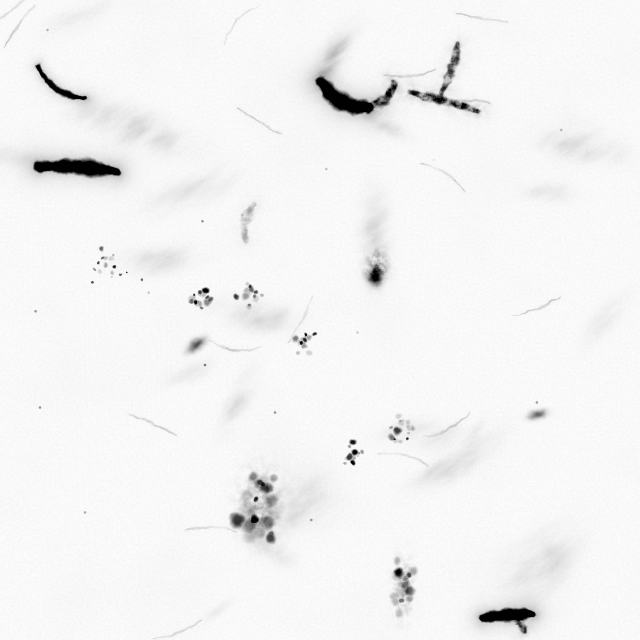
Write a three.js fragment shader that draws this texture.

```glsl
// Stained cells: dark bent bodies, speckle clusters and faint wisps on pale grainy ground.
varying vec2 vUv;

float hash(vec2 p) {
  return fract(sin(dot(p, vec2(127.1, 311.7))) * 43758.5);
}

vec2 hash2(vec2 p) {
  return vec2(hash(p), hash(p + 37.3));
}

float cornerSlope(vec2 cell, vec2 offset) {
  float angle = 6.2832 * hash(cell);
  return dot(vec2(cos(angle), sin(angle)), offset);
}

float gradientNoise(vec2 p) {
  vec2 i = floor(p), f = fract(p);
  vec2 u = f * f * f * (f * (f * 6.0 - 15.0) + 10.0);
  vec2 e = vec2(1.0, 0.0);
  float low = mix(cornerSlope(i, f), cornerSlope(i + e.xy, f - e.xy), u.x);
  float high = mix(cornerSlope(i + e.yx, f - e.yx), cornerSlope(i + e.xx, f - e.xx), u.x);
  return mix(low, high, u.y);
}

float fbm(vec2 p) {
  float sum = 0.0, gain = 0.6;
  for (int i = 0; i < 4; i++) {
    sum += gain * gradientNoise(p);
    p = p * 2.03 + 17.1;
    gain *= 0.5;
  }
  return sum;
}

vec2 rotate(vec2 p, float angle) {
  float c = cos(angle), s = sin(angle);
  return vec2(c * p.x + s * p.y, c * p.y - s * p.x);
}

// Soft oval cloud; size holds its half length and half width.
float smear(vec2 p, vec2 centre, vec2 size, float angle) {
  vec2 q = rotate(p - centre, angle) / size;
  return exp(-dot(q, q));
}

// Bent tapering body with a dark core and a diffuse halo.
float strand(vec2 p, vec2 a, vec2 b, float bend, float width) {
  float len = length(b - a);
  vec2 dir = (b - a) / len;
  vec2 q = vec2(dot(p - a, dir), dot(p - a, vec2(-dir.y, dir.x)));
  float t = clamp(q.x / len, 0.0, 1.0);
  float d = length(q - vec2(t * len, bend * 4.0 * t * (1.0 - t)));
  float w = width * (0.55 + 0.45 * sin(3.14 * t) + 0.5 * gradientNoise(vec2(t * 4.0, a.x * 70.0)));
  return 1.0 - smoothstep(0.5 * w, 1.35 * w, d) + 0.4 * exp(-d / width);
}

// Random dots of mixed darkness gathered around a centre.
float cluster(vec2 p, vec2 centre, vec2 spread, float dotRadius, float seed) {
  float ink = 0.0;
  for (int i = 0; i < 16; i++) {
    vec2 key = vec2(float(i), seed);
    vec2 offset = (hash2(key) + hash2(key + 5.7) - 1.0) * spread;
    float r = dotRadius * (0.5 + 0.8 * hash(key + 11.3));
    float depth = mix(0.15, 1.1, pow(hash(key + 23.9), 2.0));
    ink = max(ink, depth * (1.0 - smoothstep(0.4 * r, 1.5 * r, length(p - centre - offset))));
  }
  return ink;
}

void main() {
  vec2 p = vUv + 0.005 * vec2(fbm(vUv * 55.0), fbm(vUv * 55.0 + 9.0));
  float mottle = smoothstep(-0.35, 0.4, fbm(vUv * 75.0));
  float wisp = smoothstep(-0.4, 0.5, fbm(rotate(vUv, 0.6) * vec2(11.0, 32.0)));

  // Dark bodies
  float ink = strand(p, vec2(0.06, 0.74), vec2(0.182, 0.732), 0.003, 0.012);
  ink += strand(p, vec2(0.502, 0.872), vec2(0.575, 0.832), -0.012, 0.014);
  ink += strand(p, vec2(0.755, 0.034), vec2(0.832, 0.04), 0.002, 0.01);
  ink += 0.8 * strand(p, vec2(0.06, 0.896), vec2(0.133, 0.846), -0.012, 0.006);

  // Greyer branches
  float branches = strand(p, vec2(0.58, 0.834), vec2(0.615, 0.87), -0.008, 0.009);
  branches += strand(p, vec2(0.64, 0.856), vec2(0.75, 0.826), 0.001, 0.007);
  branches += 0.8 * strand(p, vec2(0.69, 0.855), vec2(0.716, 0.93), -0.003, 0.007);
  branches += 0.8 * strand(p, vec2(0.81, 0.035), vec2(0.818, 0.016), 0.0, 0.008);
  branches += 0.3 * strand(p, vec2(0.396, 0.68), vec2(0.384, 0.625), -0.006, 0.008);
  ink += branches * (0.2 + 0.65 * mottle);

  // Compact cells with plumes
  ink += 1.1 * smear(p, vec2(0.586, 0.567), vec2(0.009, 0.011), 0.0);
  ink += 0.6 * mottle * smear(p, vec2(0.589, 0.583), vec2(0.016, 0.022), 0.0);
  ink += 0.7 * smear(p, vec2(0.307, 0.461), vec2(0.014, 0.007), 0.6);
  ink += 0.6 * smear(p, vec2(0.84, 0.352), vec2(0.013, 0.006), 0.2);

  // Speckle clusters
  ink += cluster(p, vec2(0.17, 0.59), vec2(0.09, 0.04), 0.003, 1.0);
  ink += cluster(p, vec2(0.41, 0.242), vec2(0.03, 0.03), 0.007, 2.0);
  ink += cluster(p, vec2(0.403, 0.182), vec2(0.036, 0.03), 0.009, 3.0);
  ink += cluster(p, vec2(0.63, 0.08), vec2(0.02, 0.05), 0.007, 4.0);
  for (int i = 0; i < 5; i++) {
    vec2 key = vec2(float(i), 71.0);
    vec2 centre = vec2(0.31 + 0.08 * float(i), 0.2 + 0.35 * hash(key));
    ink += cluster(p, centre, vec2(0.025), 0.004, 10.0 + float(i));
  }
  ink += 0.3 * mottle * smear(p, vec2(0.406, 0.21), vec2(0.03, 0.05), 0.0);
  ink += 0.3 * mottle * smear(p, vec2(0.63, 0.08), vec2(0.014, 0.04), 0.0);

  // Broad smudges
  float haze = 0.16 * smear(p, vec2(0.21, 0.8), vec2(0.09, 0.025), -0.35);
  haze += 0.2 * smear(p, vec2(0.71, 0.275), vec2(0.06, 0.017), 0.55);
  haze += 0.16 * smear(p, vec2(0.46, 0.215), vec2(0.05, 0.035), 0.3);
  haze += 0.14 * smear(p, vec2(0.85, 0.12), vec2(0.06, 0.035), 0.8);
  haze += 0.25 * smear(p, vec2(0.52, 0.91), vec2(0.05, 0.015), 1.0);
  haze += 0.14 * smear(p, vec2(0.585, 0.64), vec2(0.02, 0.06), 0.0);

  // Scattered faint wisps, threads and specks
  for (int i = 0; i < 16; i++) {
    vec2 key = vec2(float(i), 53.0);
    vec2 at = hash2(key), thread = hash2(key + 3.1);
    float angle = 1.8 * hash(key + 7.7) - 0.7;
    haze += (0.04 + 0.1 * hash(key + 2.9)) * smear(p, at, vec2(0.05, 0.018) * (0.4 + thread.x), angle);
    vec2 reach = 0.04 * vec2(cos(angle), sin(angle));
    haze += 0.12 * strand(p, thread - reach, thread + reach, 0.02 * (at.x - 0.5), 0.002);
    ink += 0.5 * at.y * (1.0 - smoothstep(0.001, 0.003, length(vUv - hash2(key + 19.0))));
  }
  ink += haze * (0.25 + wisp);

  // Pale ground and fine grain
  float ground = 0.978 - 0.025 * max(fbm(vUv * 6.0), 0.0);
  float grain = 0.018 * gradientNoise(vUv * 260.0) + 0.012 * (hash(floor(vUv * 512.0)) - 0.5);
  float shade = mix(ground + grain, 0.005, clamp(ink, 0.0, 1.0));
  gl_FragColor = vec4(vec3(shade), 1.0);
}
```
